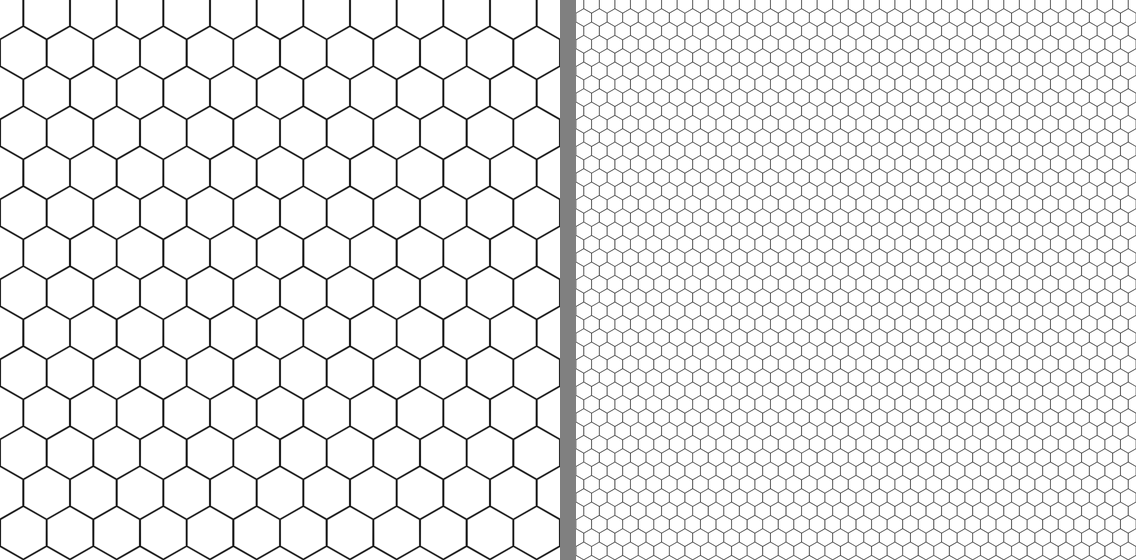
Left: one tile. Right: repeated 3 by 3.
A Shadertoy shader for this pattern:

```glsl
#define COLUMNS 12.0
#define ROWS 14.0            // even, so the staggered rows wrap
#define RISE 0.001           // upward shift of the lattice
#define UPRIGHT_WIDTH 0.0034
#define SLANT_WIDTH 0.0029
#define SOFTNESS 0.0028
#define WEIGHT_DRIFT 0.06
#define INK vec3(0.04)
#define PAPER vec3(1.0)

const float TAU = 6.2831853;
const float SQRT3 = 1.7320508;

// Offset from the nearest hexagon centre; cells are one unit wide
vec2 hexOffset(vec2 p) {
    vec2 period = vec2(1.0, SQRT3);
    vec2 evenRow = mod(p + 0.5 * period, period) - 0.5 * period;
    vec2 oddRow = mod(p, period) - 0.5 * period;
    return dot(evenRow, evenRow) < dot(oddRow, oddRow) ? evenRow : oddRow;
}

// Layered sines with whole periods, so the drift wraps
float lineDrift(vec2 uv) {
    return 0.5 * sin(TAU * (5.0 * uv.x + 3.0 * uv.y))
         + 0.5 * sin(TAU * (4.0 * uv.y - 7.0 * uv.x));
}

float lineCoverage(float dist, float width, float blur) {
    return 1.0 - smoothstep(-0.5 * blur, 0.5 * blur, dist - 0.5 * width);
}

void mainImage(out vec4 fragColor, in vec2 fragCoord) {
    vec2 uv = fragCoord / iResolution.xy;

    // Lattice with regular hexagons, first centre one side above the base
    vec2 p = (uv - vec2(0.0, RISE)) * vec2(COLUMNS, ROWS * 0.5 * SQRT3);
    vec2 q = abs(hexOffset(p - vec2(0.5, 1.0 / SQRT3)));

    // Distances to the two kinds of side, in canvas units
    float uprightDist = (0.5 - q.x) / COLUMNS;
    float slantDist = (0.5 - dot(q, vec2(0.5, 0.5 * SQRT3))) / COLUMNS;

    // Smooth outlines with a slightly uneven weight
    float blur = max(SOFTNESS, 1.2 / iResolution.y);
    float weight = 1.0 + WEIGHT_DRIFT * lineDrift(uv);
    float ink = max(lineCoverage(uprightDist, UPRIGHT_WIDTH * weight, blur),
                    lineCoverage(slantDist, SLANT_WIDTH * weight, blur));

    fragColor = vec4(mix(PAPER, INK, ink), 1.0);
}
```
